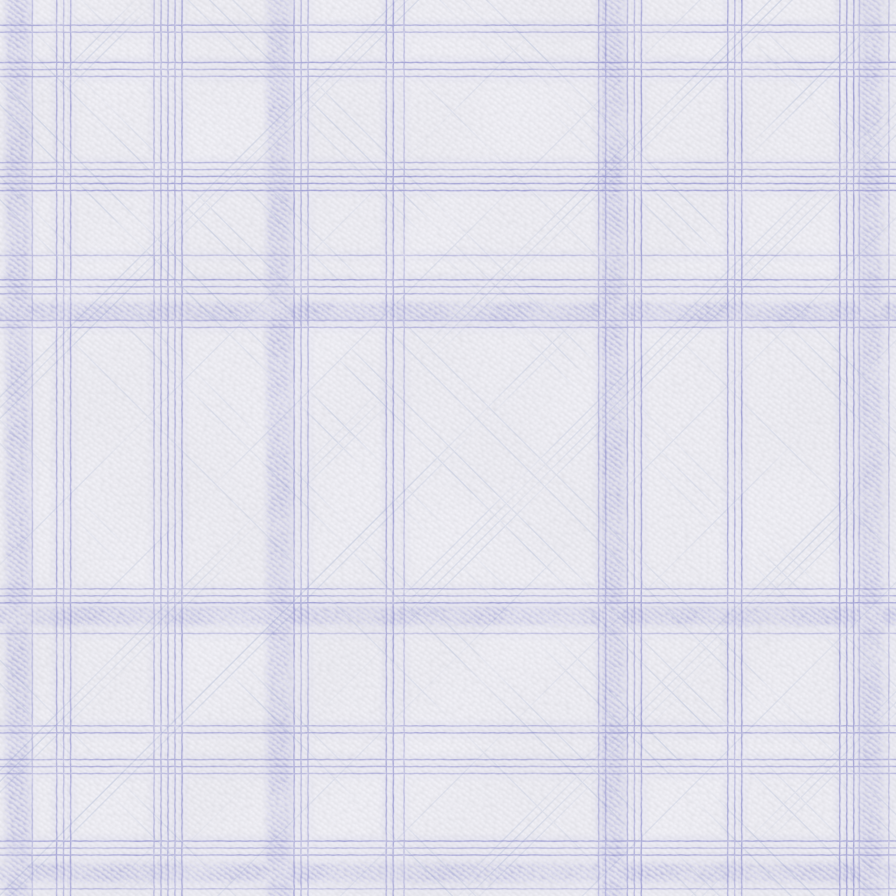
A WebGL 2 fragment shader for this pattern:

```glsl
#version 300 es
precision highp float;
// Pale embossed plaid: grouped lilac lines, twill bands and faint bias lines.
uniform vec2 u_resolution;
out vec4 fragColor;

const vec3 PAPER = vec3(0.916, 0.914, 0.938);
const vec3 SHEEN = vec3(0.955, 0.953, 0.975);
const vec3 INK = vec3(0.60, 0.60, 0.82);
const vec3 BIAS_INK = vec3(0.76, 0.79, 0.87);
const float PITCH = 0.0078;

// Line groups: centre, number of lines
const vec2 WARP[12] = vec2[12](
    vec2(0.036, 1), vec2(0.071, 3), vec2(0.1875, 5), vec2(0.336, 3),
    vec2(0.435, 2), vec2(0.451, 1), vec2(0.672, 2), vec2(0.708, 3),
    vec2(0.820, 3), vec2(0.945, 3), vec2(0.959, 1), vec2(0.992, 1));
const vec2 WEFT[12] = vec2[12](
    vec2(0.008, 1), vec2(0.0535, 3), vec2(0.1445, 3), vec2(0.186, 2),
    vec2(0.293, 1), vec2(0.335, 3), vec2(0.6385, 2), vec2(0.680, 3),
    vec2(0.715, 1), vec2(0.803, 5), vec2(0.9225, 3), vec2(0.968, 2));
const vec2 RISING[12] = vec2[12](
    vec2(-0.837, 3), vec2(-0.545, 3), vec2(-0.37, 1), vec2(-0.219, 1),
    vec2(-0.128, 3), vec2(0.005, 2), vec2(0.133, 4), vec2(0.243, 1),
    vec2(0.38, 1), vec2(0.517, 4), vec2(0.65, 1), vec2(0.784, 3));
const vec2 FALLING[12] = vec2[12](
    vec2(0.25, 2), vec2(0.518, 2), vec2(0.70, 1), vec2(0.79, 2),
    vec2(0.896, 2), vec2(0.99, 2), vec2(1.078, 2), vec2(1.21, 1),
    vec2(1.247, 2), vec2(1.38, 1), vec2(1.517, 3), vec2(1.807, 2));
const vec4 WARP_BANDS = vec4(0.0195, 0.311, 0.683, 0.972);
const vec4 WEFT_BANDS = vec4(0.026, 0.3125, 0.652, -1.0);

vec2 hash2(vec2 p) {
    vec3 q = fract(p.xyx * vec3(0.1031, 0.1030, 0.0973));
    q += dot(q, q.yzx + 33.33);
    return fract((q.xx + q.yz) * q.zy);
}

// Distance to the nearest scattered point
float cellular(vec2 p) {
    vec2 cell = floor(p);
    float nearest = 2.0;
    for (int j = -1; j <= 1; j++)
        for (int i = -1; i <= 1; i++) {
            vec2 site = cell + vec2(i, j);
            nearest = min(nearest, length(site + hash2(site + 50.0) - p));
        }
    return nearest;
}

// Smooth variation in 0..1 from layered sines
float drift(vec2 p) {
    float a = sin(p.x + 2.0 * sin(p.y * 0.7 + 1.3));
    float b = sin(p.y * 1.3 + 1.7 * sin(p.x * 0.9 + 4.1));
    float c = sin(p.x * 2.3 - p.y * 1.9 + a);
    return 0.5 + (a + b + c) / 6.0;
}

// Coverage of parallel line groups, each line with its own strength
float lineGroups(float u, vec2 groups[12], float pitch, float halfWidth, float blur) {
    float cover = 0.0;
    for (int i = 0; i < 12; i++) {
        float last = groups[i].y - 1.0;
        float offset = u - groups[i].x;
        float k = clamp(floor(offset / pitch + 0.5 * last + 0.5), 0.0, last);
        float d = abs(offset - (k - 0.5 * last) * pitch);
        float line = clamp((halfWidth - d) / blur + 0.5, 0.0, 1.0);
        float strength = last < 0.5 ? 0.6 : mix(0.65, 1.0, hash2(vec2(i, k) + 3.0).x);
        cover = max(cover, line * strength);
    }
    return cover * min(1.0, 2.0 * halfWidth / blur);
}

// Soft-edged wide stripes
float bands(float u, vec4 centres, float halfWidth) {
    vec4 d = abs(u - centres);
    float nearest = min(min(d.x, d.y), min(d.z, d.w));
    return 1.0 - smoothstep(halfWidth * 0.4, halfWidth * 1.3, nearest);
}

void main() {
    vec2 uv = gl_FragCoord.xy / u_resolution;
    float px = 1.0 / min(u_resolution.x, u_resolution.y);

    // Surface relief and slow wear
    float grain = cellular(uv * 210.0);
    float wear = drift(uv * 17.0);
    float patchy = drift(uv.yx * 43.0 + 5.0);
    float twill = 0.5 + 0.5 * sin(6.2832 * dot(uv, vec2(115.0, 160.0)) + 1.8 * grain);
    vec3 color = PAPER + 0.022 * (twill - 0.5) - 0.035 * (grain - 0.5);
    color += 0.012 * (wear - 0.5);

    // Faint bias lines that come and go
    float rising = lineGroups(uv.x - uv.y, RISING, 0.012, 0.0011, px * 1.41);
    float falling = lineGroups(uv.x + uv.y, FALLING, 0.026, 0.0011, px * 1.41);
    float bias = max(rising * smoothstep(0.0, 0.8, wear),
                     falling * smoothstep(1.0, 0.2, wear));
    color = mix(color, BIAS_INK, 0.6 * bias);

    // Hatched bands
    float warpBand = bands(uv.x, WARP_BANDS, 0.0155) * (0.6 + 0.5 * patchy);
    float weftBand = bands(uv.y, WEFT_BANDS, 0.0125) * (0.5 + 0.6 * patchy);
    float hatch = 0.08 + 0.42 * twill * (0.6 + 0.6 * grain);
    color = mix(color, INK, min(max(warpBand, weftBand), 1.0) * hatch);

    // Soft tint around the woven lines, then a raised light edge
    vec2 p = uv + 0.00018 * sin(uv.yx * 310.0 + 3.0 * sin(uv.yx * 67.0));
    float halo = max(lineGroups(uv.x, WARP, PITCH, 0.005, 0.009),
                     lineGroups(uv.y, WEFT, PITCH, 0.005, 0.009));
    color = mix(color, INK, 0.1 * halo);
    float edge = max(lineGroups(p.x - 0.0028, WARP, PITCH, 0.001, px),
                     lineGroups(p.y + 0.0028, WEFT, PITCH, 0.001, px));
    color = mix(color, SHEEN, 0.35 * edge * (0.4 + grain));

    // Worn woven lines
    float warp = lineGroups(p.x, WARP, PITCH, 0.0008, px);
    float weft = lineGroups(p.y, WEFT, PITCH, 0.0008, px);
    float ink = max(warp, weft) * (0.4 + 0.3 * patchy + 0.3 * grain);
    color = mix(color, INK, min(ink, 0.85));

    fragColor = vec4(color, 1.0);
}
```
